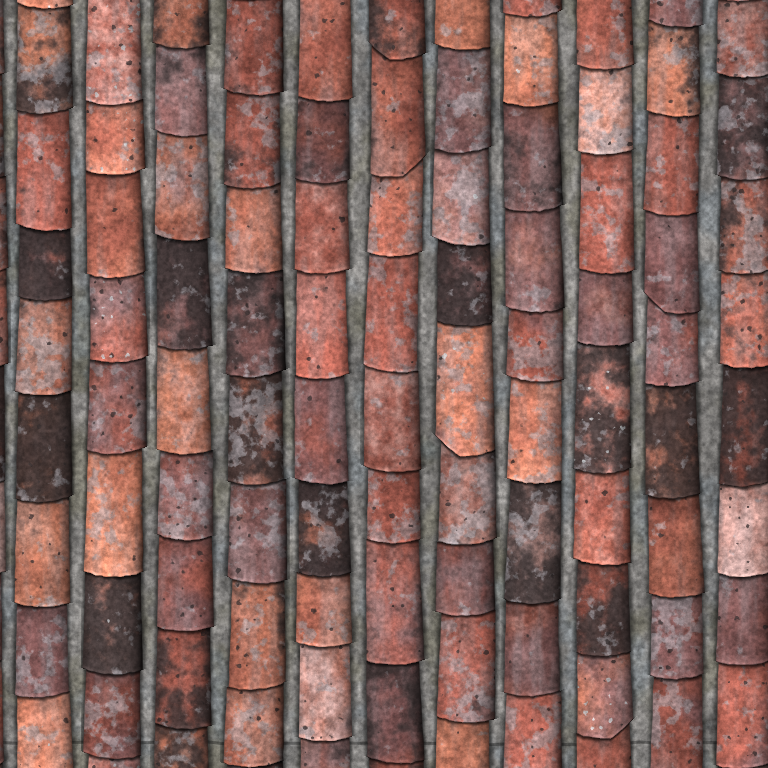
Write a Shadertoy shader that draws this texture.

```glsl
// Weathered clay roof: columns of overlapping barrel tiles between mortar gutters.
// Each column is a stack of cells with jittered, curved lips; every tile hashes
// its own clay colour, soot, lichen and chips, then gets rounded shading.

#define COLUMNS 11.0
#define ROWS 8.0
#define COLUMN_SHIFT 0.155
#define HALF_WIDTH 0.385
#define LIP_JITTER 0.40
#define LIP_CURVE 0.30
#define SOOT 0.85
#define LICHEN 0.55
#define DUST 0.32
#define GRAIN 0.60
#define TONE_RANGE 0.30

const vec3 RED = vec3(0.64, 0.36, 0.31);
const vec3 ORANGE = vec3(0.76, 0.48, 0.38);
const vec3 PINK = vec3(0.76, 0.60, 0.57);
const vec3 PLUM = vec3(0.46, 0.32, 0.32);
const vec3 BLACK = vec3(0.19, 0.165, 0.165);
const vec3 LICHEN_GREY = vec3(0.60, 0.59, 0.61);
const vec3 MORTAR = vec3(0.53, 0.52, 0.51);
const vec3 MOSS = vec3(0.40, 0.39, 0.32);

vec4 hash4(vec2 p) {
    vec4 q = fract(p.xyxy * vec4(0.1031, 0.1030, 0.0973, 0.1099));
    q += dot(q, q.wzxy + 33.33);
    return fract((q.xxyz + q.yzzw) * q.zywx);
}

float noise(vec2 p) {
    vec2 i = floor(p), f = fract(p);
    f = f * f * (3.0 - 2.0 * f);
    float low = mix(hash4(i).x, hash4(i + vec2(1, 0)).x, f.x);
    float high = mix(hash4(i + vec2(0, 1)).x, hash4(i + vec2(1, 1)).x, f.x);
    return mix(low, high, f.y);
}

float fbm(vec2 p) {
    float sum = 0.0, gain = 0.5;
    for (int i = 0; i < 5; i++) {
        sum += gain * noise(p);
        p = mat2(1.6, 1.2, -1.2, 1.6) * p + 7.3;
        gain *= 0.5;
    }
    return sum;
}

// Scattered ragged spots; density is the share of cells holding one.
float speckle(vec2 p, float density) {
    vec4 h = hash4(floor(p) + 91.0);
    float r = length(fract(p) - 0.35 - 0.3 * h.xy) + 0.3 * (noise(p * 4.0) - 0.5);
    float radius = 0.08 + 0.2 * h.z * h.z;
    return step(h.w, density) * (1.0 - smoothstep(radius - 0.1, radius + 0.1, r));
}

vec4 tileHash(float column, float row) {
    return hash4(vec2(mod(column, COLUMNS) * 17.0 + 3.0, mod(row, ROWS) * 29.0 + 5.0));
}

// Height of a tile's lower lip: jittered, bowed, ragged, sometimes with a broken corner.
float lipHeight(float column, float row, float u) {
    vec4 h = tileHash(column, row + 0.37);
    float side = h.y < 0.5 ? -1.0 : 1.0;
    float chip = step(0.93, h.z) * max(0.0, side * u - 0.1) * 0.5;
    float ragged = 0.012 * noise(vec2(u * 14.0, row * 9.0 + column * 5.0));
    return row + 0.04 + LIP_JITTER * h.x + LIP_CURVE * u * u + 0.12 * (h.w - 0.5) * u + chip + ragged;
}

vec3 gutterColor(vec2 uv, float distanceToTile) {
    vec3 c = MORTAR * (0.62 + 0.7 * fbm(uv * vec2(55.0, 20.0)));
    c = mix(c, MOSS, 0.5 * smoothstep(0.45, 0.7, fbm(uv * 17.0 + 40.0)));
    c = mix(c, vec3(0.47, 0.51, 0.54), 0.5 * smoothstep(0.5, 0.7, fbm(uv * 14.0 + 80.0)));
    c *= 1.0 + 0.7 * (fbm(uv * 190.0) - 0.48);
    c *= 1.0 - 0.35 * (1.0 - smoothstep(0.001, 0.003, abs(uv.y - 0.03 - 0.004 * noise(uv * 30.0))));
    // Broken dark crevice where the mortar meets the clay.
    float crevice = 0.02 + 0.12 * fbm(uv * vec2(30.0, 22.0) + 11.0);
    return c * mix(0.45, 1.0, smoothstep(-0.01, crevice, distanceToTile));
}

vec3 tileColor(vec2 uv, vec4 h, vec4 k, float u, float above, float below) {
    vec2 p = uv + h.xy * 31.0;
    float broad = fbm(p * 14.0), fine = fbm(p * 65.0);
    float streak = fbm(p * vec2(75.0, 14.0));

    // Fired clay, from orange to pale pink to plum, under a grey dust film.
    vec3 c = mix(RED, ORANGE, smoothstep(0.2, 1.0, h.x + 0.7 * (broad - 0.5)));
    c = mix(c, PINK, 0.9 * smoothstep(0.55, 1.0, h.y + 0.5 * (fine - 0.5)));
    c = mix(c, PLUM, 0.9 * smoothstep(0.58, 0.92, h.z + 0.9 * (broad - 0.5)));
    c *= 1.0 + TONE_RANGE * (k.w - 0.5) + 0.5 * (broad - 0.48);
    c = mix(c, LICHEN_GREY * 0.93, DUST * smoothstep(0.38, 0.66, 0.6 * streak + 0.4 * broad));

    // Soot gathers towards the sides; lichen and specks scatter over it.
    float soot = 0.55 * broad + 0.45 * fine + 0.44 * k.x * k.x * k.x + 0.5 * u * u;
    c = mix(c, BLACK, SOOT * smoothstep(0.66, 0.9, soot));
    float lichen = smoothstep(0.54, 0.64, 0.5 * fbm(p * 34.0 + 60.0) + 0.5 * fbm(p * 90.0) + 0.16 * k.y - 0.08);
    c = mix(c, LICHEN_GREY, LICHEN * lichen);
    c = mix(c, BLACK, 0.75 * speckle(p * 85.0, 0.03 + 0.18 * k.z * k.z));
    c = mix(c, vec3(0.74, 0.75, 0.76), 0.8 * speckle(p * 95.0, 0.25 * smoothstep(0.85, 1.0, k.w)));
    c *= 1.0 + GRAIN * (fbm(p * 230.0) - 0.48) + 0.4 * (fine - 0.48);

    // Barrel rounding lit from the left, worn lip and shadow under the tile above.
    float t = u / HALF_WIDTH + 0.1;
    c *= 1.08 - 0.38 * t * t * t * t - 0.09 * t;
    c *= 1.0 + 0.16 * (1.0 - smoothstep(0.02, 0.05, above));
    float lipShadow = 0.025 + 0.035 * noise(vec2(u * 6.0, h.x * 50.0));
    c *= mix(0.32, 1.0, smoothstep(0.0, lipShadow, below)) * mix(0.84, 1.0, smoothstep(0.0, 0.25, below));
    return c * mix(0.45, 1.0, smoothstep(0.0, 0.014, above));
}

void mainImage(out vec4 fragColor, in vec2 fragCoord) {
    vec2 uv = fragCoord / iResolution.xy;
    float x = uv.x * COLUMNS - COLUMN_SHIFT;
    float column = floor(x);
    vec4 ch = tileHash(column, 3.6);
    float wander = 0.10 * (ch.x - 0.5) + 0.03 * sin(6.2832 * (uv.y + ch.y));
    float u = x - column - 0.5 - wander;

    // Find the tile whose lip lies just below this point.
    float y = uv.y * ROWS + ch.z;
    float row = floor(y);
    if (y < lipHeight(column, row, u)) row -= 1.0;
    float above = y - lipHeight(column, row, u);
    float below = lipHeight(column, row + 1.0, u) - y;
    vec4 h = tileHash(column, row), k = tileHash(column, row + 0.71);

    // Shifted, leaning sides: each tile flares slightly towards its lip.
    u -= 0.06 * (k.z - 0.5) + 0.05 * (k.y - 0.5) * (above - 0.5);
    float halfWidth = HALF_WIDTH + 0.04 * (ch.w - 0.5) + 0.03 * (h.w - 0.5) + 0.03 * (0.5 - above);
    halfWidth += 0.012 * (noise(uv * 60.0) - 0.5);
    float side = abs(u) - halfWidth;
    float aa = 0.75 * COLUMNS / iResolution.x;
    vec3 tile = tileColor(uv, h, k, u, above, below);
    vec3 color = mix(tile, gutterColor(uv, side), smoothstep(-aa, aa, side));
    fragColor = vec4(clamp(color, 0.0, 1.0), 1.0);
}
```
